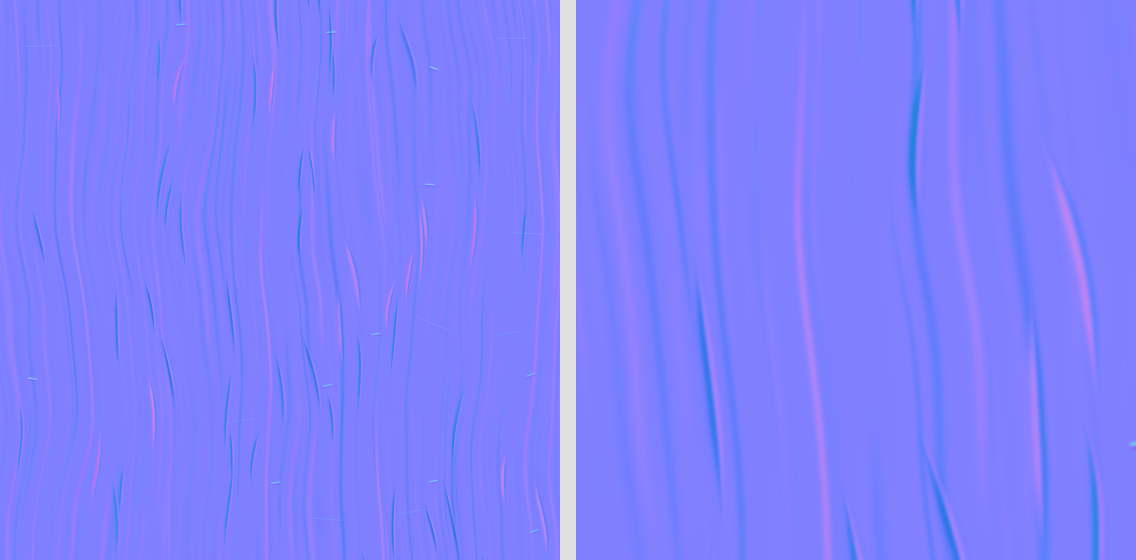
Left, the full canvas; right, a detail of the centre.
Write a Shadertoy shader that draws this texture map.

```glsl
// Tangent-space normal map of weathered bark: long wavy vertical strands,
// short tapered cracks and a few cross nicks. Slopes are summed along a
// noise-warped grain coordinate, then turned into a unit normal.

vec4 hash4(vec2 cell) {
    vec4 h = fract(cell.xyxy * vec4(.1031, .1030, .0973, .1099));
    h += dot(h, h.wzxy + 33.33);
    return fract((h.xxyz + h.yzzw) * h.zywx);
}

float cornerDot(vec2 cell, vec2 offset) {
    float angle = 6.2832 * hash4(cell + 17.0).x;
    return dot(vec2(cos(angle), sin(angle)), offset);
}

float gradientNoise(vec2 p) {
    vec2 i = floor(p), f = p - i;
    vec2 w = f * f * f * (f * (f * 6.0 - 15.0) + 10.0);
    float low = mix(cornerDot(i, f), cornerDot(i + vec2(1, 0), f - vec2(1, 0)), w.x);
    float high = mix(cornerDot(i + vec2(0, 1), f - vec2(0, 1)), cornerDot(i + 1.0, f - 1.0), w.x);
    return mix(low, high, w.y);
}

// Horizontal position straightened along the grain
float grain(vec2 p) {
    return p.x + 0.045 * gradientNoise(p * vec2(4.0, 2.4) + 3.0)
               + 0.011 * gradientNoise(p * vec2(9.0, 6.0) + 40.0);
}

// One-sided slopes of long strands: each is a lit or a shaded line
float strands(float u, float y, float columns, float len, float strength, float seed) {
    float slope = 0.0;
    for (int j = -1; j <= 1; j++) {
        float column = floor(u * columns) + float(j);
        float along = y / len + 7.0 * hash4(vec2(column, seed)).x;
        float f = fract(along);
        vec4 r = hash4(vec2(column + 31.0 * seed, floor(along) + seed));
        float bend = (r.w - 0.5) * (f - 0.5) * 0.7;
        float d = u - (column + 0.2 + 0.6 * r.x + bend) / columns;
        float width = mix(0.0018, 0.0038, r.w);
        float side = r.y < 0.54 ? -1.0 : 1.0;
        float taper = smoothstep(0.0, 0.25, f) * smoothstep(1.0, 0.8, f);
        float line = exp(-d * d / (width * width));
        float tail = exp(-pow((d - side * 0.007) / 0.005, 2.0));
        slope += side * taper * strength * mix(0.12, 1.0, r.z * r.z) * (line - 0.14 * tail);
    }
    return slope;
}

// Two-sided slopes of short crescent cracks, dark edge beside bright edge
float cracks(float u, float y, float columns, float len, float density, float seed) {
    float slope = 0.0;
    for (int j = -1; j <= 1; j++) {
        float column = floor(u * columns) + float(j);
        float along = y / len + 5.0 * hash4(vec2(column, seed)).y;
        float f = fract(along), t = f - 0.5;
        vec4 r = hash4(vec2(column + 13.0 * seed, floor(along) + seed));
        float curve = (r.y - 0.5) * (1.6 * t * t + 0.9 * t);
        float d = u - (column + 0.3 + 0.4 * r.x + curve) / columns;
        float taper = smoothstep(0.0, 0.4, f) * smoothstep(1.0, 0.65, f);
        float width = 0.0012 + 0.0014 * taper;
        float x = d / width;
        float side = r.w < 0.6 ? 1.0 : -1.0;
        slope += step(r.z, density) * taper * side
               * (1.1 * x * exp(-x * x) - 0.25 * exp(-0.3 * x * x));
    }
    return slope;
}

// Short cross nicks and faint longer scratches, one per chosen cell
vec2 nicks(vec2 p, float cells, float density, float halfLength, float strength, float seed) {
    vec2 cell = floor(p * cells);
    vec4 r = hash4(cell + seed);
    vec2 d = p - (cell + 0.35 + 0.3 * r.xy) / cells;
    float tilt = (r.w - 0.5) * 0.9;
    vec2 dir = vec2(cos(tilt), sin(tilt)), across = vec2(-dir.y, dir.x);
    float x = dot(d, across) / 0.0016;
    float ends = smoothstep(halfLength, halfLength * 0.6, abs(dot(d, dir)));
    float slope = x * exp(-x * x) + 0.4 * exp(-x * x);
    return across * slope * ends * strength * step(r.z, density);
}

void mainImage(out vec4 fragColor, in vec2 fragCoord) {
    vec2 p = fragCoord / iResolution.xy;

    // Grain coordinate and its direction
    float u = grain(p), e = 0.002;
    vec2 dir = vec2(grain(p + vec2(e, 0)) - u, grain(p + vec2(0, e)) - u) / e;

    // Strands from bold to faint; faint ones gather in patches
    float patches = smoothstep(-0.2, 0.25, gradientNoise(p * vec2(7.0, 1.8) + 9.0));
    float slope = strands(u, p.y, 32.0, 1.1, 0.40, 1.0);
    slope += strands(u, p.y, 23.0, 0.45, 0.28, 2.0);
    slope += patches * strands(u, p.y, 62.0, 0.38, 0.16, 3.0);
    slope += patches * 0.07 * gradientNoise(vec2(u * 85.0, p.y * 4.0));

    // Cracks
    slope += cracks(u, p.y, 21.0, 0.17, 0.24, 4.0);
    slope += cracks(u, p.y, 30.0, 0.11, 0.13, 5.0);

    // Cross marks
    vec2 tiltXY = slope * dir;
    tiltXY += nicks(p, 11.0, 0.10, 0.010, 0.9, 6.0);
    tiltXY += nicks(p, 6.0, 0.28, 0.035, 0.16, 7.0);

    vec3 normal = normalize(vec3(tiltXY, 1.0));
    fragColor = vec4(0.5 + 0.5 * normal, 1.0);
}
```
